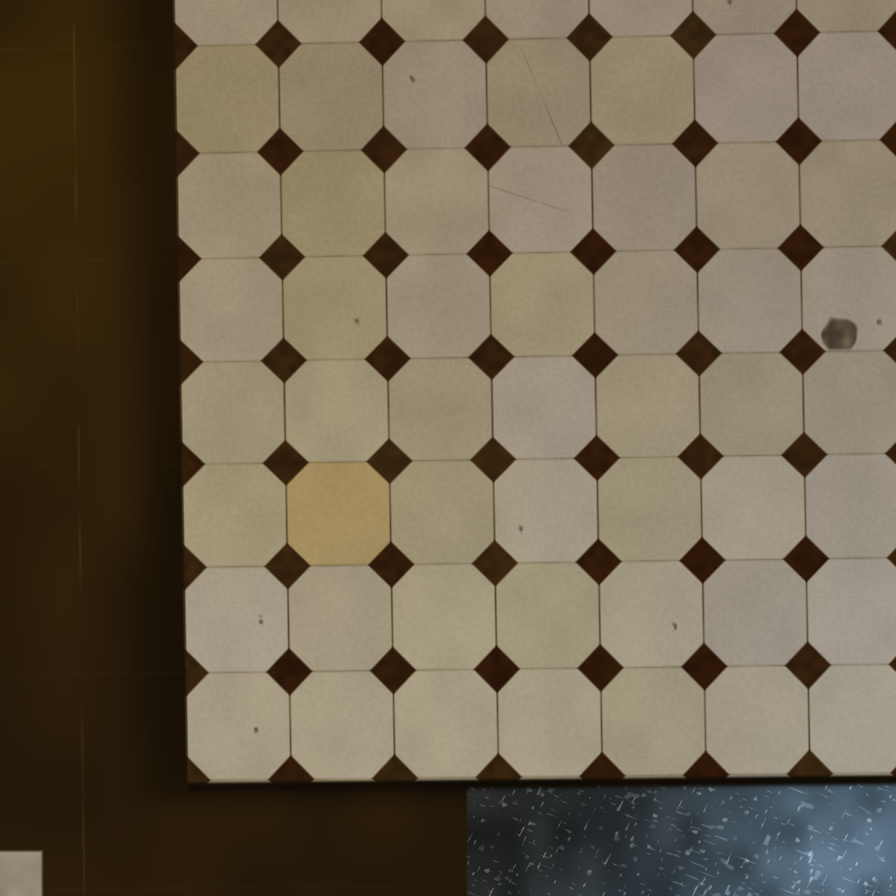
Give the GLSL for this pattern, as a Shadertoy shader.

```glsl
// Worn floor of cream octagon tiles with small dark diamonds, a brown border and a slate slab.

float hash(vec2 p) {
    vec3 q = fract(p.xyx * vec3(0.1031, 0.1030, 0.0973));
    q += dot(q, q.yzx + 33.33);
    return fract((q.x + q.y) * q.z);
}

float noise(vec2 p) {
    vec2 i = floor(p), f = fract(p);
    f = f * f * (3.0 - 2.0 * f);
    return mix(mix(hash(i), hash(i + vec2(1, 0)), f.x),
               mix(hash(i + vec2(0, 1)), hash(i + vec2(1, 1)), f.x), f.y);
}

float segment(vec2 p, vec2 a, vec2 b) {
    vec2 ab = b - a;
    return length(p - a - ab * clamp(dot(p - a, ab) / dot(ab, ab), 0.0, 1.0));
}

// Soft mask: one inside a negative distance, zero outside
float inside(float d, float soft) {
    return 1.0 - smoothstep(-soft, soft, d);
}

// Slightly skewed, uneven grid; whole numbers fall on the diamonds
vec2 floorGrid(vec2 p) {
    float column = (p.x - 0.194 - 0.0175 * p.y) / 0.1158;
    float level = p.y + mix(0.022, 0.009, p.y) * (p.x - 0.599);
    float row = (level - 0.043) / 0.1177;
    return vec2(column, row - 0.031 * sin(row * 6.2832 / 7.0));
}

vec3 borderColor(vec2 p, vec2 grid) {
    vec3 color = mix(vec3(0.205, 0.135, 0.035), vec3(0.155, 0.105, 0.04), smoothstep(0.1, 0.9, p.y));
    color *= 0.86 + 0.28 * noise(p * vec2(14, 9));
    color *= 1.0 - 0.38 * smoothstep(-0.75, -0.1, grid.x) * inside(grid.y - 7.2, 0.2);
    // Faint worn joints
    float upright = inside(abs(p.x - 0.082 - 0.012 * p.y) - 0.0008, 0.002);
    float level = inside(abs(fract(grid.y * 0.5 + 0.5) - 0.5) - 0.004, 0.008);
    color += vec3(0.08, 0.065, 0.04) * upright * smoothstep(0.4, 0.7, noise(p * vec2(5, 18)));
    color += 0.025 * level * noise(p * 40.0);
    return color;
}

vec3 slateColor(vec2 p) {
    float light = smoothstep(0.5, 1.0, p.x + 0.5 * (p.y - 0.93));
    vec3 color = mix(vec3(0.13, 0.135, 0.13), vec3(0.24, 0.30, 0.35), light);
    color *= 0.75 + 0.5 * noise(p * vec2(35, 28));
    color += vec3(0.10, 0.13, 0.15) * exp(-90.0 * dot(p - vec2(0.93, 0.97), p - vec2(0.93, 0.97)));
    // Scratches and pale grit
    vec2 slanted = vec2(p.x + 0.5 * p.y, p.y - 0.4 * p.x);
    color += 0.22 * smoothstep(0.8, 0.97, noise(slanted * vec2(260, 110)));
    color += 0.12 * smoothstep(0.78, 0.95, noise(slanted.yx * vec2(300, 90)));
    return color;
}

vec3 tileColor(vec2 p, vec2 grid) {
    vec2 cell = floor(grid);
    vec3 color = mix(vec3(0.575, 0.515, 0.405), vec3(0.635, 0.595, 0.495), smoothstep(0.0, 0.9, p.y));
    color += vec3(-0.01, 0.0, 0.035) * smoothstep(0.3, 1.0, p.x);
    color += 0.035 * (hash(cell + 11.0) - 0.5);
    color.b += 0.05 * (hash(cell + 37.0) - 0.5);
    // One warmer tile
    color += vec3(0.025, -0.015, -0.07) * step(length(cell - vec2(1, 4)), 0.5);
    color *= 0.97 + 0.06 * noise(p * 24.0);
    color += 0.025 * (noise(p * 330.0) - 0.5);
    // Sparse dark chips, at most one per tile
    vec2 chip = 0.25 + 0.5 * vec2(hash(cell + 5.0), hash(cell + 71.0));
    float chipShape = length((fract(grid) - chip) * vec2(1.0, 0.7)) - 0.035 * noise(grid * 30.0);
    color = mix(color, vec3(0.34, 0.29, 0.22), 0.8 * inside(chipShape, 0.018) * step(0.8, hash(cell + 19.0)));
    return color;
}

void mainImage(out vec4 fragColor, in vec2 fragCoord) {
    vec2 p = fragCoord / iResolution.xy;
    p.y = 1.0 - p.y; // measured down from the top edge
    float soft = max(0.0016, 1.0 / iResolution.y);
    vec2 grid = floorGrid(p);
    float gridSoft = soft * 8.6;

    // Border and slab
    vec3 color = borderColor(p, grid);
    float slab = inside(0.521 - p.x, soft) * inside(7.1 - grid.y, 0.03);
    color = mix(color, slateColor(p), slab);
    color *= 1.0 - 0.45 * inside(abs(grid.y - 7.07) - 0.03, 0.06) * step(0.0, grid.x);

    // Tiles and joints: dark uprights, pale levels
    vec3 tiles = tileColor(p, grid);
    vec2 offset = grid - round(grid);
    float upright = inside(abs(offset.x) - 0.007, gridSoft);
    float level = inside(abs(offset.y) - 0.007, gridSoft * 1.3);
    tiles = mix(tiles, tiles * vec3(0.76, 0.73, 0.68), level * (0.5 + 0.5 * noise(grid * 4.0)));
    tiles = mix(tiles, vec3(0.24, 0.18, 0.11), upright * (0.65 + 0.3 * noise(grid * 3.0)));

    // Hairline cracks and a broken patch
    float crack = min(segment(p, vec2(0.580, 0.050), vec2(0.627, 0.161)),
                      segment(p, vec2(0.547, 0.208), vec2(0.662, 0.245)));
    tiles = mix(tiles, vec3(0.33, 0.27, 0.19), 0.6 * inside(crack - 0.0004, soft) * noise(p * 45.0 + 3.0));
    float hole = length(p - vec2(0.936, 0.374)) - 0.023 + 0.006 * noise(p * 80.0);
    hole = max(hole, p.y - 0.390);
    vec3 mortar = vec3(0.37, 0.32, 0.25) * (0.65 + 0.55 * noise(p * 110.0));
    tiles = mix(tiles, mortar, inside(hole, soft * 1.5));

    // Diamonds at every crossing
    float diamond = abs(offset.x) + abs(offset.y) - 0.222;
    vec3 dark = mix(vec3(0.17, 0.085, 0.03), vec3(0.21, 0.14, 0.06), hash(round(grid) + 3.0));
    dark *= 0.85 + 0.3 * noise(grid * 12.0);
    tiles = mix(tiles, dark, inside(diamond, gridSoft * 1.5));
    float floorMask = inside(-grid.x, gridSoft * 1.5) * inside(grid.y - 7.02, gridSoft * 1.7);
    color = mix(color, tiles, floorMask);

    // Pale block in the lower left corner
    float block = max(p.x - 0.047, 0.950 - p.y);
    color = mix(color, vec3(0.58, 0.54, 0.46) * (0.9 + 0.15 * noise(p * 60.0)), inside(block, soft * 1.5));

    fragColor = vec4(color, 1.0);
}
```
